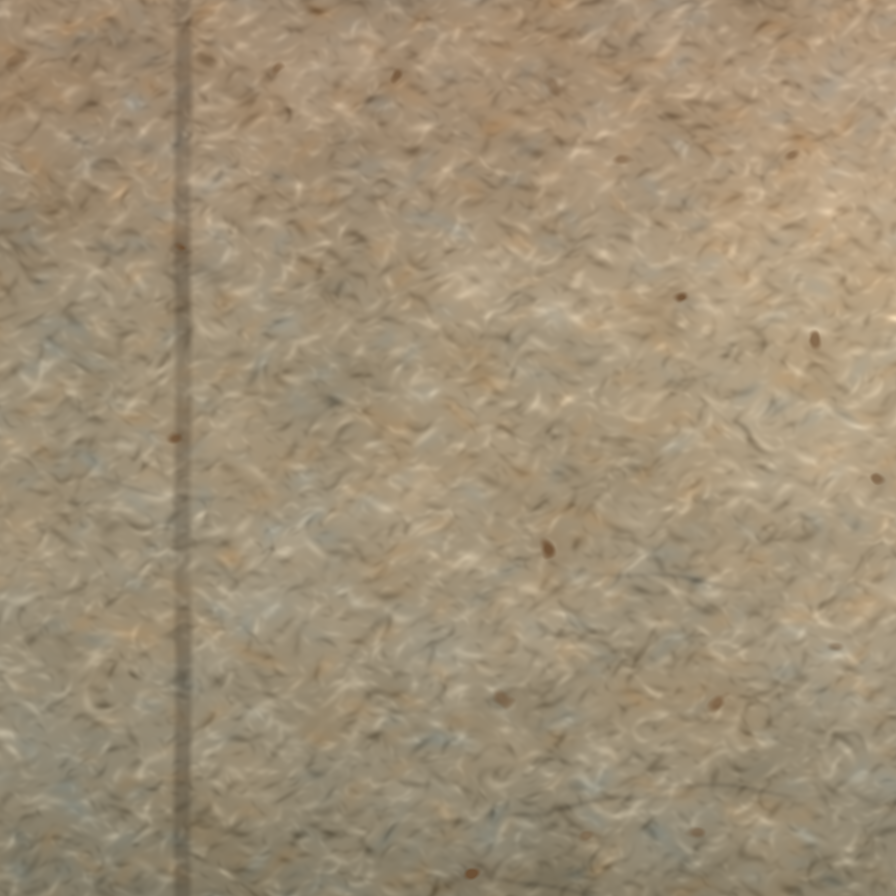
A Shadertoy shader for this texture:

```glsl
#define LOW_TONE vec3(0.565, 0.530, 0.447)
#define MID_TONE vec3(0.635, 0.575, 0.475)
#define TOP_TONE vec3(0.628, 0.541, 0.440)
#define GLOW_TONE vec3(0.085, 0.075, 0.060)
#define RUST_TONE vec3(0.42, 0.30, 0.19)
#define FIBRE_CONTRAST 0.105
#define BLOTCH_CONTRAST 0.045
#define TINT_CONTRAST 0.06
#define SPECK_CELLS 10.0
#define SPECK_CHANCE 0.2
#define RULE_X 0.204
#define RULE_DEPTH 0.19

vec3 hash3(vec2 p) {
    vec3 q = fract(p.xyx * vec3(0.1031, 0.1030, 0.0973));
    q += dot(q, q.yxz + 33.33);
    return fract((q.xxy + q.yzz) * q.zyx);
}

vec2 rotate(vec2 p, float a) {
    float c = cos(a), s = sin(a);
    return vec2(c * p.x + s * p.y, c * p.y - s * p.x);
}

// Cellular noise: one bent, signed stroke per cell, about -1 to 1.
float fibres(vec2 p, float thinness, float seed) {
    vec2 cell = floor(p);
    float sum = 0.0;
    for (int y = -1; y <= 1; y++)
    for (int x = -1; x <= 1; x++) {
        vec2 id = cell + vec2(x, y);
        vec3 place = hash3(id + seed);
        vec3 shape = hash3(id + seed + 71.7);
        vec2 d = rotate(p - id - place.xy, (shape.x - 0.45) * 1.9);
        d.y += (shape.y - 0.5) * 1.4 * d.x * d.x;
        sum += (place.z * 2.0 - 1.0) * exp(-4.5 * d.x * d.x - thinness * d.y * d.y);
    }
    return sum;
}

// Scattered ragged flecks, each with a faint stain around it.
float specks(vec2 uv) {
    vec2 p = uv * SPECK_CELLS;
    vec2 cell = floor(p);
    float ragged = fibres(uv * 75.0, 9.0, 15.0);
    float cover = 0.0;
    for (int y = -1; y <= 1; y++)
    for (int x = -1; x <= 1; x++) {
        vec2 id = cell + vec2(x, y);
        vec3 place = hash3(id + 205.0);
        vec3 shape = hash3(id + 311.0);
        vec2 d = rotate(p - id - place.xy, shape.x * 2.4 - 1.2);
        float r = length(d * vec2(0.75, 1.25)) + 0.035 * ragged;
        float size = mix(0.035, 0.085, shape.y * shape.y);
        float fleck = 1.0 - smoothstep(size * 0.4, size + 0.045, r);
        float stain = exp(-22.0 * r * r) * 0.22 * shape.z;
        cover += step(place.z, SPECK_CHANCE) * (fleck * mix(0.3, 0.85, shape.z) + stain);
    }
    return min(cover, 0.9);
}

// Long, thin, nearly level creases.
float creases(vec2 uv) {
    float sum = 0.0;
    for (int i = 0; i < 5; i++) {
        vec3 place = hash3(vec2(float(i) * 7.3, 42.0));
        vec2 d = rotate(uv - place.xy * vec2(1.0, 0.5), (place.z - 0.5) * 0.7);
        d.y += 0.004 * sin(d.x * 38.0 + place.x * 6.28);
        sum += exp(-pow(d.x / 0.09, 2.0) - pow(d.y / 0.0035, 2.0));
    }
    return sum;
}

// Broad light: cool and dim below, warm above, bright at the right.
vec3 paperTone(vec2 uv) {
    vec3 tone = mix(LOW_TONE, MID_TONE, smoothstep(-0.05, 0.55, uv.y));
    tone = mix(tone, TOP_TONE, smoothstep(0.55, 0.95, uv.y));
    vec2 glow = (uv - vec2(1.05, 0.74)) / vec2(0.32, 0.28);
    tone += GLOW_TONE * exp(-dot(glow, glow));
    tone += (uv.x - 0.5) * vec3(0.045, 0.036, 0.030);
    return tone - 0.035 * smoothstep(0.16, 0.0, uv.y);
}

void mainImage(out vec4 fragColor, in vec2 fragCoord) {
    vec2 uv = fragCoord / iResolution.xy;
    vec2 warped = uv + 0.003 * sin(uv.yx * vec2(61.0, 47.0) + 2.0 * sin(uv * 23.0));

    // Layered paper fibres and larger mottling
    float grain = fibres(warped * 34.0, 38.0, 3.0)
                + 0.9 * fibres(rotate(warped, 0.25) * 47.0, 30.0, 130.0)
                + 0.5 * fibres(rotate(warped, -0.3) * 78.0, 18.0, 260.0);
    float blotch = fibres(warped * 9.0, 9.0, 19.0) + 0.7 * fibres(warped * 17.0, 10.0, 57.0);
    float tint = fibres(warped * 27.0, 16.0, 88.0) + 0.6 * fibres(warped * 11.0, 8.0, 97.0);

    vec3 color = paperTone(uv);
    color += FIBRE_CONTRAST * grain * vec3(1.0, 0.98, 0.92);
    color += BLOTCH_CONTRAST * blotch;
    color += TINT_CONTRAST * tint * vec3(0.45, -0.05, -0.5);
    color *= 1.0 - 0.10 * creases(uv);

    // Soft vertical rule, unevenly inked
    float offset = abs(uv.x - RULE_X + 0.001 * sin(uv.y * 19.0));
    float ink = 1.0 - smoothstep(0.004, 0.014, offset);
    ink *= 0.88 + 0.15 * sin(uv.y * 9.0 + 2.0 * sin(uv.y * 21.0)) + 0.2 * blotch;
    color *= 1.0 - RULE_DEPTH * ink * vec3(0.96, 1.0, 1.03);

    color = mix(color, RUST_TONE, specks(uv));
    fragColor = vec4(clamp(color, 0.0, 1.0), 1.0);
}
```
